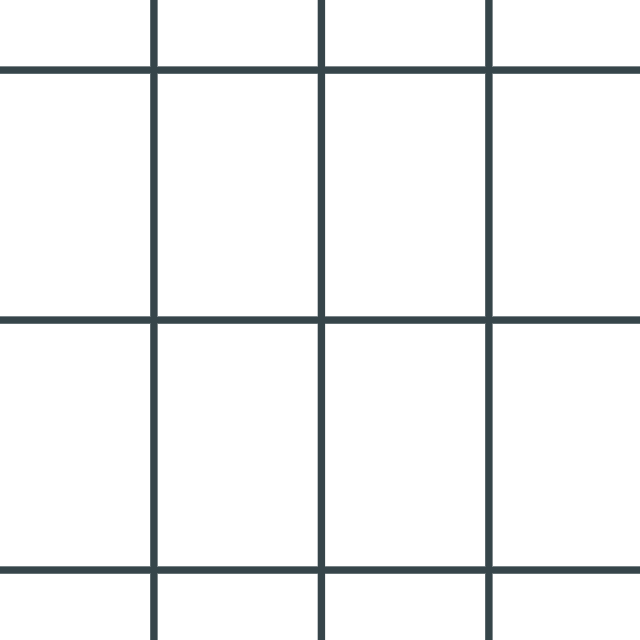
Write a WebGL 2 fragment shader that draws this pattern.

```glsl
#version 300 es
precision highp float;

uniform vec2 u_resolution;
out vec4 fragColor;

const vec3 PAPER_COLOR = vec3(1.0);
const vec3 LINE_COLOR = vec3(0.21, 0.27, 0.29);

const vec2 CELL_SIZE = vec2(0.2617, 0.3906);
const vec2 CROSSING = vec2(0.5022, 0.4999);
const float LINE_WIDTH = 0.0116;

// Distance on each axis to the nearest repeated line
vec2 lineDistance(vec2 point, vec2 origin, vec2 spacing) {
    vec2 cell = (point - origin) / spacing;
    return abs(fract(cell + 0.5) - 0.5) * spacing;
}

// Coverage of a line, smoothed over about one pixel
vec2 lineCoverage(vec2 dist, float width, vec2 pixel) {
    return clamp((0.5 * width - dist) / pixel + 0.5, 0.0, 1.0);
}

// Union of the vertical and horizontal lines
float gridMask(vec2 point, vec2 pixel) {
    vec2 dist = lineDistance(point, CROSSING, CELL_SIZE);
    vec2 coverage = lineCoverage(dist, LINE_WIDTH, pixel);
    return max(coverage.x, coverage.y);
}

void main() {
    vec2 pixel = 1.0 / u_resolution;
    vec2 uv = gl_FragCoord.xy * pixel;
    vec3 color = mix(PAPER_COLOR, LINE_COLOR, gridMask(uv, pixel));
    fragColor = vec4(color, 1.0);
}
```
